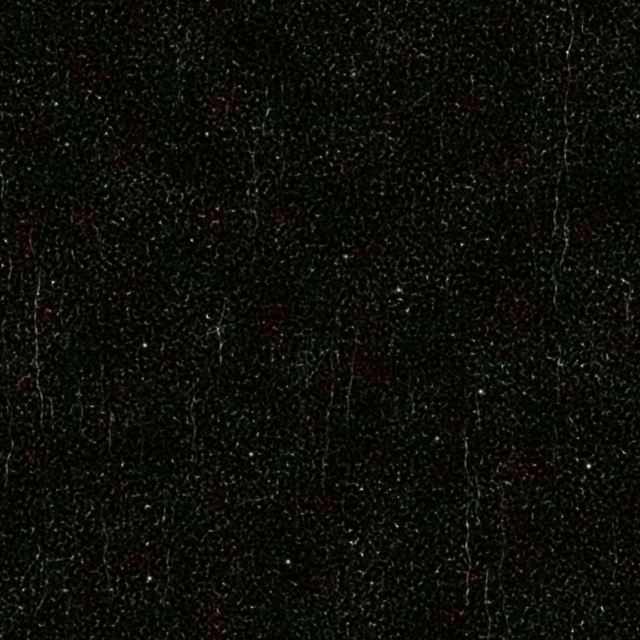
Give the GLSL for this texture, as a Shadertoy shader.

```glsl
// Worn black film: fine dark grain, broken vertical scratches, fibres and dust specks.

const vec3 GRAIN_CAST = vec3(-0.002, 0.002, -0.015);
const vec3 RED_STAIN = vec3(0.036, -0.008, -0.003);
const vec3 GREEN_STAIN = vec3(-0.012, 0.012, 0.005);
const vec3 SCRATCH_COLOR = vec3(1.0, 0.98, 0.93);
const vec3 SPECK_COLOR = vec3(0.98, 1.0, 0.97);
const int SCRATCH_COUNT = 42;
const int FIBRE_COUNT = 26;
const int SPECK_COUNT = 18;

vec3 hash3(vec2 p) {
    vec3 q = fract(p.xyx * vec3(0.1031, 0.1030, 0.0973));
    q += dot(q, q.yxz + 33.33);
    return fract((q.xxy + q.yzz) * q.zyx);
}

float cornerGradient(vec2 cell, vec2 offset) {
    float angle = 6.28318 * hash3(cell).x;
    return dot(vec2(cos(angle), sin(angle)), offset);
}

float gradientNoise(vec2 p) {
    vec2 cell = floor(p), f = fract(p);
    vec2 u = f * f * f * (f * (f * 6.0 - 15.0) + 10.0);
    vec2 e = vec2(0.0, 1.0);
    float low = mix(cornerGradient(cell, f), cornerGradient(cell + e.yx, f - e.yx), u.x);
    float high = mix(cornerGradient(cell + e.xy, f - e.xy), cornerGradient(cell + 1.0, f - 1.0), u.x);
    return mix(low, high, u.y);
}

vec2 rotate(vec2 p, float angle) {
    float c = cos(angle), s = sin(angle);
    return vec2(c * p.x - s * p.y, s * p.x + c * p.y);
}

float softDot(float dist, float radius) {
    return exp(-dist * dist / (radius * radius));
}

// Log-normal grain: mostly near black with a thin bright tail.
float grain(vec2 uv) {
    float coarse = gradientNoise(uv * vec2(128.0, 108.0) + 40.0);
    float fine = gradientNoise(rotate(uv, 0.6) * 176.0 + 200.0);
    float patches = gradientNoise(uv * 8.0 + 70.0) + 0.8 * gradientNoise(uv * 22.0 + 110.0);
    return 0.031 * exp(2.7 * coarse + 3.0 * fine + 0.6 * patches);
}

// Wandering, beaded and interrupted line along the local y axis.
float scratch(vec2 p, float halfLength, float width, float seed) {
    float wander = 0.018 * gradientNoise(vec2(p.y * 6.0, seed))
                 + 0.008 * gradientNoise(vec2(p.y * 34.0, seed + 9.3));
    float beads = smoothstep(-0.3, 0.45, gradientNoise(vec2(p.y * 95.0, seed + 21.7)));
    float wear = smoothstep(-0.35, 0.4, gradientNoise(vec2(p.y * 17.0, seed + 35.1)));
    float ends = 1.0 - smoothstep(0.75 * halfLength, halfLength, abs(p.y));
    return softDot(p.x - wander, width) * (0.15 + 0.85 * beads) * wear * ends;
}

float verticalScratches(vec2 uv, float width) {
    float sum = 0.0;
    for (int i = 0; i < SCRATCH_COUNT; i++) {
        float id = float(i);
        vec3 place = hash3(vec2(id, 3.0)), look = hash3(vec2(id, 17.0));
        vec2 center = vec2((id + place.x) / float(SCRATCH_COUNT), place.y);
        float tilt = 0.24 * (place.z - 0.4) * look.y;
        float halfLength = mix(0.06, 0.42, look.x * look.x);
        float strength = mix(0.12, 0.55, look.z * look.z);
        sum += strength * scratch(rotate(uv - center, tilt), halfLength, width, id + 0.37);
    }
    return sum;
}

float looseFibres(vec2 uv, float width) {
    float sum = 0.0;
    for (int i = 0; i < FIBRE_COUNT; i++) {
        float id = float(i);
        vec3 place = hash3(vec2(id, 51.0)), look = hash3(vec2(id, 67.0));
        vec2 p = rotate(uv - place.xy, 3.14159 * place.z);
        sum += mix(0.1, 0.38, look.x) * scratch(p, mix(0.015, 0.06, look.y), width, id + 80.37);
    }
    return sum;
}

float brightSpecks(vec2 uv, float minRadius) {
    float sum = 0.0;
    for (int i = 0; i < SPECK_COUNT; i++) {
        vec3 place = hash3(vec2(float(i), 91.0));
        float radius = max(mix(0.0019, 0.0036, place.z), minRadius);
        sum += mix(0.35, 1.0, place.z) * softDot(length(uv - place.xy), radius);
    }
    return sum;
}

// Small dust, denser inside noise-shaped clusters.
float dust(vec2 uv, float cells, float radius) {
    vec2 cell = floor(uv * cells);
    vec3 h = hash3(cell + 130.0);
    vec2 center = (cell + 0.25 + 0.5 * h.xy) / cells;
    float cluster = smoothstep(0.1, 0.5, gradientNoise(cell / cells * 9.0 + 15.0));
    float present = step(h.z, 0.03 + 0.4 * cluster);
    return present * mix(0.1, 0.55, h.x * h.y) * softDot(length(uv - center), radius);
}

void mainImage(out vec4 fragColor, in vec2 fragCoord) {
    float canvas = min(iResolution.x, iResolution.y);
    vec2 uv = fragCoord / canvas;
    float width = max(0.0017, 0.7 / canvas);

    // Grain with faint red and green stains
    vec3 color = grain(uv) + GRAIN_CAST;
    float stain = gradientNoise(uv * 13.0 + 5.0) + 0.6 * gradientNoise(uv * 34.0 + 60.0);
    color += RED_STAIN * smoothstep(0.12, 0.7, stain) + GREEN_STAIN * smoothstep(0.12, 0.6, -stain);

    // Surface damage
    color += SCRATCH_COLOR * (verticalScratches(uv, width) + looseFibres(uv, width));
    color += SPECK_COLOR * (brightSpecks(uv, width) + dust(uv, 75.0, width));
    fragColor = vec4(clamp(color, 0.0, 1.0), 1.0);
}
```
